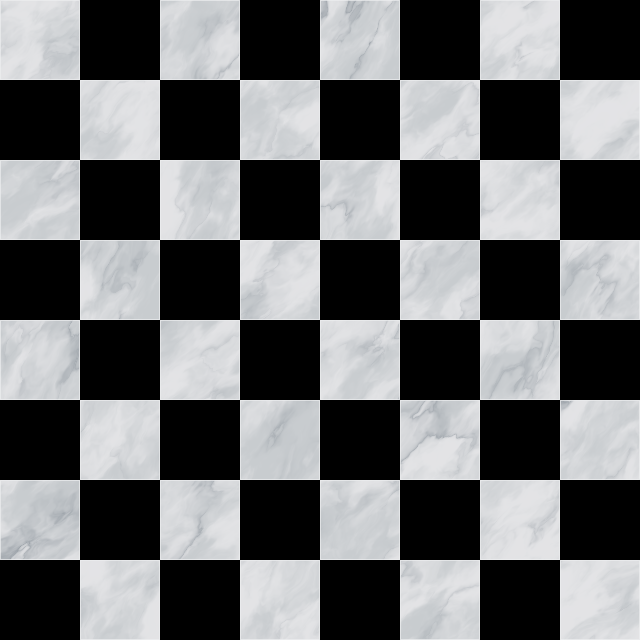
A Shadertoy shader for this pattern:

```glsl
const float TILES = 8.0;
const vec3 BLACK = vec3(0.0);
const vec3 MARBLE_LIGHT = vec3(0.890, 0.892, 0.900);
const vec3 MARBLE_GREY = vec3(0.785, 0.800, 0.812);
const vec3 VEIN_GREY = vec3(0.560, 0.590, 0.620);
const vec3 RIM_LIGHT = vec3(0.930, 0.935, 0.940);

// Integer hash, two values in 0..1
vec2 hash22(vec2 p) {
    uvec2 v = uvec2(ivec2(p)) * 1664525u + 1013904223u;
    v.x += v.y * 1664525u;
    v.y += v.x * 1664525u;
    v ^= v >> 16u;
    v.x += v.y * 1664525u;
    v.y += v.x * 1664525u;
    v ^= v >> 16u;
    return vec2(v & 65535u) / 65535.0;
}

mat2 rotation(float angle) {
    float c = cos(angle), s = sin(angle);
    return mat2(c, -s, s, c);
}

float valueNoise(vec2 p) {
    vec2 i = floor(p), f = p - i;
    vec2 u = f * f * f * (f * (f * 6.0 - 15.0) + 10.0);
    float bottom = mix(hash22(i).x, hash22(i + vec2(1, 0)).x, u.x);
    float top = mix(hash22(i + vec2(0, 1)).x, hash22(i + vec2(1, 1)).x, u.x);
    return mix(bottom, top, u.y);
}

float fbm(vec2 p, int octaves) {
    float sum = 0.0, total = 0.0, amplitude = 0.5;
    mat2 turn = 2.03 * rotation(0.5);
    for (int i = 0; i < octaves; i++) {
        sum += amplitude * valueNoise(p);
        total += amplitude;
        amplitude *= 0.5;
        p = turn * p + 17.3;
    }
    return sum / total;
}

// Vein with one crisp side and one side that fades into the stone
float vein(float height, float level) {
    float s = height - level;
    return s > 0.0 ? exp(-s * 13.0) : exp(s * 38.0);
}

vec3 marble(vec2 local, vec2 cell) {
    vec2 look = hash22(cell + 31.0);
    vec2 offset = 200.0 * hash22(cell + 7.0);

    // Grain runs along a rising diagonal, slightly different in each slab
    float angle = mix(0.65, 1.05, look.x);
    vec2 p = rotation(angle) * (local - 0.5) * vec2(1.0);
    p = p * vec2(1.3, 2.7) + offset;
    vec2 warp = vec2(fbm(p * 1.4 + 3.7, 4), fbm(p * 1.4 + 41.2, 4)) - 0.5;
    p += 0.9 * warp;

    // Broad clouds with finer mottling
    float cloud = 0.75 * fbm(p * 1.1, 5) + 0.25 * fbm(p * 3.1 + 11.0, 3);
    float grey = smoothstep(0.32, 0.74, cloud + 0.12 * (look.y - 0.5));
    vec3 color = mix(MARBLE_LIGHT, MARBLE_GREY, grey);

    // Broken veins, strong in some slabs and faint in others
    float patches = smoothstep(0.38, 0.72, fbm(p * 0.9 + 73.0, 3));
    float strength = mix(0.25, 0.95, look.y * look.y);
    float veins = vein(fbm(p * 0.8 + 57.0, 5), 0.5) * patches;
    return mix(color, VEIN_GREY, veins * strength);
}

void mainImage(out vec4 fragColor, in vec2 fragCoord) {
    vec2 grid = TILES * fragCoord / iResolution.xy;
    vec2 cell = mod(floor(grid), TILES);
    vec2 local = fract(grid);
    float pixel = TILES / min(iResolution.x, iResolution.y);

    // Signed distance to the checker edges, positive inside marble
    vec2 toEdge = min(local, 1.0 - local);
    float edge = min(toEdge.x, toEdge.y);
    float isMarble = mod(cell.x + cell.y, 2.0);
    float coverage = clamp(0.5 + (2.0 * isMarble - 1.0) * edge / pixel, 0.0, 1.0);

    // Pale polished rim around each slab
    vec3 stone = marble(local, cell);
    float rim = 1.0 - smoothstep(0.006, 0.018, edge);
    stone = mix(stone, RIM_LIGHT, 0.7 * rim);

    fragColor = vec4(mix(BLACK, stone, coverage), 1.0);
}
```
